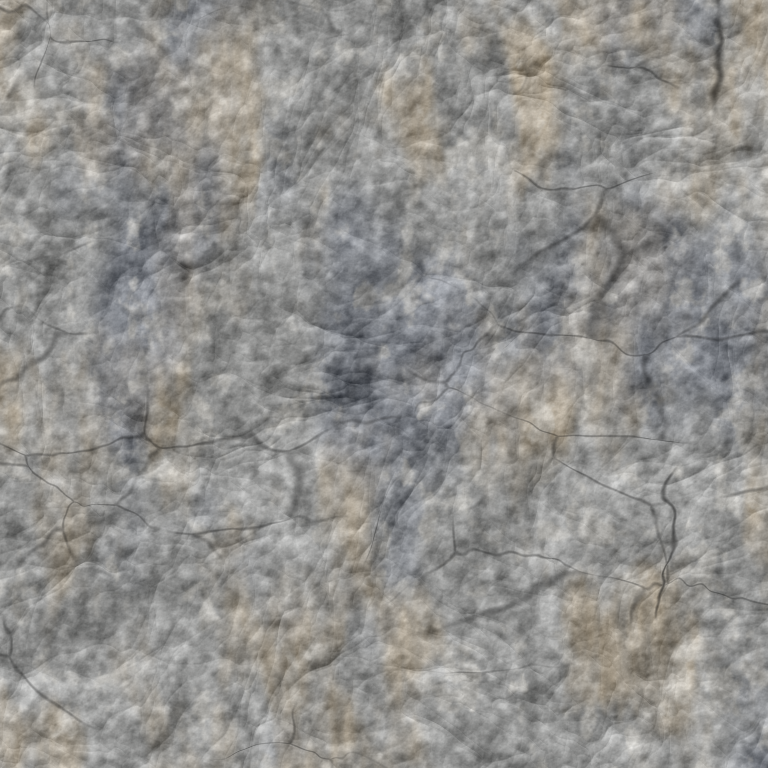
A Shadertoy shader for this texture:

```glsl
#define FACET_SCALE 4.2
#define RELIEF 0.085
#define ROUGHNESS 0.5
#define GRAIN 0.36
#define MOTTLE 0.17
#define CRACK_DEPTH 0.42
#define STONE vec3(0.568, 0.570, 0.566)
#define SLATE vec3(0.425, 0.445, 0.485)
#define OCHRE vec3(0.655, 0.605, 0.525)
#define LICHEN vec3(0.715, 0.705, 0.680)
#define LIGHT_DIR vec2(-0.45, 0.89)

const mat2 TURN = mat2(0.8, 0.6, -0.6, 0.8);

vec2 hash2(vec2 p) {
    vec3 q = fract(p.xyx * vec3(0.1031, 0.1030, 0.0973));
    q += dot(q, q.yzx + 33.33);
    return fract((q.xx + q.yz) * q.zy);
}

float noise(vec2 p) {
    vec2 i = floor(p), f = fract(p);
    f = f * f * (3.0 - 2.0 * f);
    float low = mix(hash2(i).x, hash2(i + vec2(1, 0)).x, f.x);
    float high = mix(hash2(i + vec2(0, 1)).x, hash2(i + vec2(1, 1)).x, f.x);
    return mix(low, high, f.y);
}

float fbm(vec2 p) {
    float sum = 0.0, amp = 0.5;
    for (int i = 0; i < 4; i++) {
        sum += amp * noise(p);
        p = TURN * p * 2.03 + 17.3;
        amp *= 0.5;
    }
    return sum / 0.9375;
}

// Cellular chips: x = height of the highest tilted plate, y = gap to the next one
vec2 facets(vec2 p) {
    vec2 cell = floor(p);
    float best = -9.0, second = -9.0;
    for (int y = -1; y <= 1; y++)
    for (int x = -1; x <= 1; x++) {
        vec2 id = cell + vec2(x, y);
        vec2 d = p - id - 0.15 - 0.7 * hash2(id);
        vec2 tilt = 1.2 * (hash2(id + 71.7) - 0.5);
        float plate = dot(tilt, d) - dot(d, d) + 0.3 * hash2(id + 31.1).x;
        second = max(second, min(best, plate));
        best = max(best, plate);
    }
    return vec2(best, best - second);
}

// Bends straight edges into broken, ragged ones
vec2 warp(vec2 p) {
    p += 0.025 * sin(p.yx * vec2(11.0, 8.0) + 2.0 * sin(p * 7.0));
    p += 0.035 * (vec2(noise(p * 13.0), noise(p * 13.0 + 40.0)) - 0.5);
    return p + 0.012 * (vec2(noise(p * 47.0), noise(p * 47.0 + 90.0)) - 0.5);
}

float rockHeight(vec2 p) {
    float h = ROUGHNESS * fbm(p * 55.0) / 55.0;
    vec2 q = warp(p);
    float scale = FACET_SCALE, weight = 0.36;
    for (int i = 0; i < 4; i++) {
        h += weight * facets(q * scale * vec2(1.0, 1.2) + 5.0).x / scale;
        q = TURN * q + 3.7;
        scale *= 2.1;
        weight *= 0.93;
    }
    return h;
}

float crack(vec2 p, vec2 scale, float width) {
    float gap = facets(warp(p) * scale + 23.0).y;
    float broken = smoothstep(0.52, 0.66, fbm(p * 5.0 + scale));
    return broken * (1.0 - smoothstep(0.0, width, gap));
}

void mainImage(out vec4 fragColor, in vec2 fragCoord) {
    vec2 p = fragCoord / iResolution.y;

    // Mineral staining, drawn out downwards
    float slate = smoothstep(0.48, 0.72, fbm(p * vec2(6.0, 3.5) + 8.0));
    float ochre = smoothstep(0.47, 0.74, fbm(p * vec2(13.0, 6.0) + 51.0));
    float streak = fbm(p * vec2(48.0, 9.0) + 12.0);
    float lichen = smoothstep(0.58, 0.76, fbm(p * vec2(34.0, 26.0) + 77.0));
    vec3 color = mix(STONE, SLATE, 0.65 * slate);
    color = mix(color, OCHRE, ochre * (0.25 + 0.75 * streak) * (1.0 - 0.6 * slate));
    color = mix(color, LICHEN, 0.55 * lichen);

    // Mottling and fine grain
    color += MOTTLE * (fbm(p * 17.0 + 33.0) - 0.5);
    color += 0.1 * (streak - 0.5);
    color += GRAIN * (fbm(p * 75.0 + 5.0) - 0.5);

    // Relief lit from the upper left
    float stepSize = 0.002;
    float lit = (rockHeight(p) - rockHeight(p + stepSize * LIGHT_DIR)) / stepSize;
    color += RELIEF * clamp(lit, -2.0, 1.5);

    // Long upright fissures and short ledge cracks
    float fissure = crack(p, vec2(3.4, 1.5), 0.035);
    float ledge = crack(p + 4.0, vec2(5.0, 9.0), 0.06);
    color *= 1.0 - CRACK_DEPTH * max(fissure, 0.65 * ledge);

    fragColor = vec4(clamp(color, 0.0, 1.0), 1.0);
}
```
